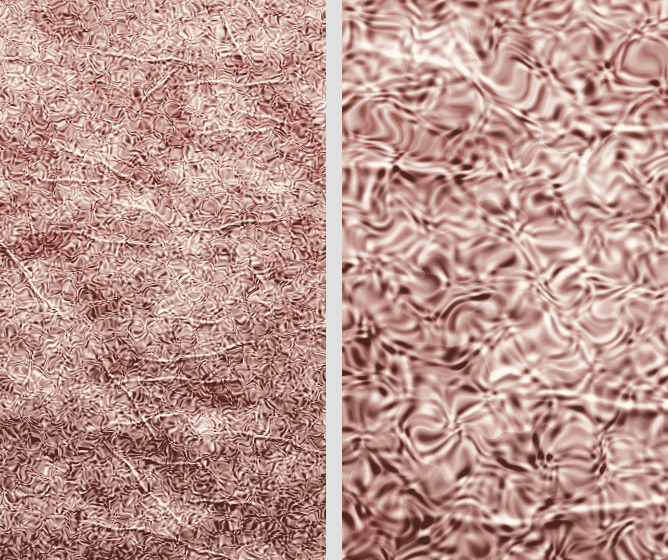
Left, the full canvas; right, a detail of the centre.
This texture is drawn by a WebGL 1 fragment shader. Its source:

```glsl
precision highp float;
uniform vec2 u_resolution;

const vec3 UMBER = vec3(0.30, 0.14, 0.12);
const vec3 BROWN = vec3(0.42, 0.235, 0.205);
const vec3 MAUVE = vec3(0.60, 0.42, 0.39);
const vec3 RUST = vec3(0.63, 0.35, 0.31);
const vec3 ROSE = vec3(0.76, 0.58, 0.55);
const vec3 BLUSH = vec3(0.85, 0.73, 0.69);
const vec3 CREAM = vec3(0.93, 0.87, 0.84);
const vec3 GLINT = vec3(1.0, 0.97, 0.93);

vec3 hash3(vec2 p) {
  vec3 k = vec3(dot(p, vec2(12.71, 31.17)), dot(p, vec2(26.95, 18.33)), dot(p, vec2(41.9, 37.19)));
  return fract(sin(k) * 4375.85);
}

vec2 turn(vec2 p, float a) {
  float c = cos(a), s = sin(a);
  return vec2(c * p.x + s * p.y, c * p.y - s * p.x);
}

// Scattered short wavelets, each with its own direction
float wrinkles(vec2 p, float frequency, float seed) {
  vec2 cell = floor(p), f = p - cell;
  float sum = 0.0;
  for (int j = -1; j <= 1; j++) {
    for (int i = -1; i <= 1; i++) {
      for (int k = 0; k < 2; k++) {
        vec2 g = vec2(float(i), float(j));
        vec3 h = hash3(cell + g + seed + float(k) * 57.3);
        vec2 q = turn(f - g - h.xy, h.z * 6.2832);
        q.x *= 1.5;
        float window = max(0.0, 1.0 - dot(q, q));
        sum += window * window * cos(q.x * frequency + h.x * 17.0);
      }
    }
  }
  return sum;
}

// Cellular facets: x = tilted facet brightness, y = distance to the fold
vec2 facets(vec2 p) {
  vec2 cell = floor(p), f = p - cell;
  float near = 8.0, next = 8.0, shade = 0.0;
  for (int j = -1; j <= 1; j++) {
    for (int i = -1; i <= 1; i++) {
      vec2 g = vec2(float(i), float(j));
      vec3 h = hash3(cell + g);
      vec2 r = g + h.xy - f;
      float d = length(r);
      if (d < near) {
        next = near;
        near = d;
        shade = h.z - 0.5 + dot(r, turn(vec2(0.7, 0.0), h.z * 40.0));
      } else {
        next = min(next, d);
      }
    }
  }
  return vec2(shade, next - near);
}

// One long bent crease: lit lip above, shadow below
float crease(vec2 p, vec2 center, float angle, float halfLength, float seed) {
  vec2 q = turn(p - center, angle);
  q.y += 0.012 * sin(q.x * 13.0 + seed) + 0.004 * sin(q.x * 41.0 + seed * 3.0);
  float taper = 1.0 - smoothstep(0.3, 1.0, abs(q.x) / halfLength);
  float lip = exp(-pow(q.y / 0.0032, 2.0));
  float shadow = exp(-pow((q.y + 0.0085) / 0.005, 2.0));
  return taper * (0.5 * lip - 0.27 * shadow);
}

float creases(vec2 p, float height) {
  float sum = 0.0;
  for (int i = 0; i < 26; i++) {
    float n = float(i);
    vec3 h = hash3(vec2(n, 7.0));
    vec3 k = hash3(vec2(n, 19.0));
    float steep = step(0.72, k.x) * (k.y - 0.5) * 2.4;
    vec2 center = vec2(h.x, (n + h.y) / 26.0 * height);
    sum += crease(p, center, (h.z - 0.5) * 0.5 + steep, 0.08 + 0.24 * k.z, n * 2.3);
  }
  return sum;
}

vec3 foil(float t, vec3 shade) {
  vec3 c = mix(UMBER, BROWN, smoothstep(-0.12, 0.08, t));
  c = mix(c, shade, smoothstep(0.06, 0.27, t));
  c = mix(c, ROSE, smoothstep(0.25, 0.5, t));
  c = mix(c, BLUSH, smoothstep(0.48, 0.72, t));
  c = mix(c, CREAM, smoothstep(0.7, 0.92, t));
  return mix(c, GLINT, smoothstep(0.92, 1.2, t));
}

void main() {
  vec2 p = gl_FragCoord.xy / u_resolution.x;
  float v = gl_FragCoord.y / u_resolution.y;

  // Crumpled domain
  vec2 bend = vec2(wrinkles(p * 13.0, 5.0, 3.0), wrinkles(p * 13.0, 5.0, 41.0));
  vec2 q = p + 0.007 * bend;

  // Broad patches, facets and fine folds
  float patches = wrinkles(p * vec2(3.2, 6.0), 3.0, 11.0);
  vec2 facet = facets(q * vec2(15.0, 20.0));
  float coarse = wrinkles(q * vec2(27.0, 32.0), 8.0, 23.0);
  float fine = wrinkles(q * vec2(43.0, 50.0), 7.0, 67.0);
  float ridge = 0.75 - 1.5 * abs(wrinkles(q * vec2(22.0, 29.0), 7.0, 89.0));
  float fold = 1.0 - smoothstep(0.0, 0.14, facet.y);

  float relief = 0.2 * coarse + 0.19 * fine + 0.2 * ridge + 0.17 * facet.x + 0.1 * fold;
  float tone = mix(0.31, 0.65, v) + 0.12 * patches + relief * mix(1.15, 0.95, v);
  tone += creases(p, u_resolution.y / u_resolution.x);

  float redness = smoothstep(0.3, 0.75, v - 0.12 * patches);
  gl_FragColor = vec4(foil(tone, mix(MAUVE, RUST, redness)), 1.0);
}
```
